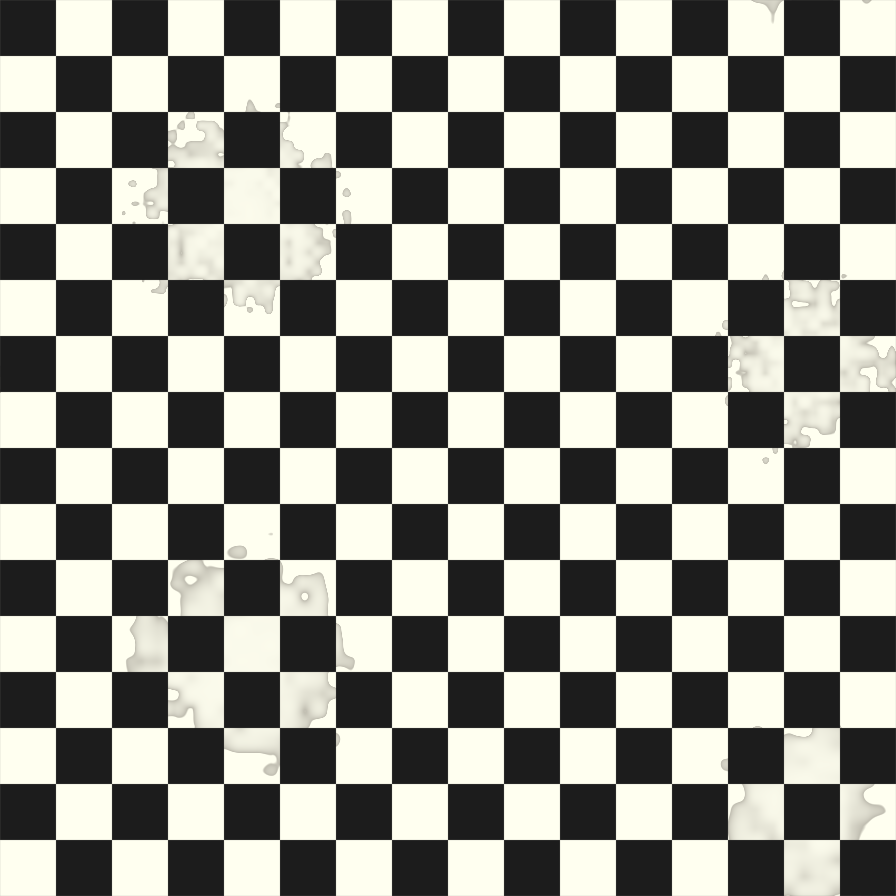
Give the GLSL for this pattern, as a Shadertoy shader.

```glsl
// Ivory and charcoal checkerboard, sixteen squares each way, worn by four dried
// stains. The squares multiply two smoothed stripe waves; each stain is a disc
// whose outline is broken up by noise, darkest at the rim and fading inward.

const float SQUARES = 16.0;
const vec3 IVORY = vec3(1.0, 1.0, 0.94);
const vec3 CHARCOAL = vec3(0.11);
const vec3 STAIN_ABSORB = vec3(0.96, 1.0, 1.02);

float hash(vec2 p) {
    return fract(sin(dot(p, vec2(127.1, 311.7))) * 43758.5453);
}

float valueNoise(vec2 p) {
    vec2 cell = floor(p);
    vec2 f = fract(p);
    f = f * f * (3.0 - 2.0 * f);
    float low = mix(hash(cell), hash(cell + vec2(1.0, 0.0)), f.x);
    float high = mix(hash(cell + vec2(0.0, 1.0)), hash(cell + 1.0), f.x);
    return mix(low, high, f.y);
}

// Stripes alternating between +1 and -1 along both axes
vec2 stripes(vec2 p, float count, float blur) {
    vec2 wave = abs(fract(0.5 * p * count - 0.25) - 0.5) - 0.25;
    return 2.0 * smoothstep(-blur, blur, wave * 2.0 / count) - 1.0;
}

float checker(vec2 p, float count, float blur) {
    vec2 s = stripes(p, count, blur);
    return 0.5 + 0.5 * s.x * s.y;
}

// Darkness of one stain; offset is measured from its centre
float stain(vec2 offset, float radius, float grain, float seed, float blur) {
    vec2 q = offset * grain + seed;
    float rough = 0.78 * valueNoise(q) + 0.22 * valueNoise(q * 0.45 + 19.0);
    float depth = radius - length(offset) - 0.085 * (rough - 0.5);
    float inside = smoothstep(-blur, blur, depth);
    float rim = 0.20 * exp(-max(depth, 0.0) / 0.024);
    float line = 0.07 * exp(-max(depth, 0.0) / 0.004);
    return inside * (rim + line + 0.015);
}

// Two by two stains, the right column smaller and lower, the top row finer
float stains(vec2 p, float blur) {
    float dark = 0.0;
    for (int i = 0; i < 4; i++) {
        float column = float(i % 2);
        float row = float(i / 2);
        vec2 centre = vec2(mix(0.268, 0.898, column),
                           0.5 * row + mix(0.262, 0.095, column));
        vec2 offset = fract(p - centre + 0.5) - 0.5;   // nearest wrapped copy
        float radius = mix(0.112, 0.094, column) - 0.008 * row;
        float grain = mix(56.0, 92.0, row);
        float seed = 40.0 + 17.0 * float(i);
        dark = max(dark, stain(offset, radius, grain, seed, blur));
    }
    return dark;
}

void mainImage(out vec4 fragColor, in vec2 fragCoord) {
    vec2 uv = fragCoord / iResolution.xy;
    float pixel = 1.0 / iResolution.y;

    // Only the pale squares show the stains
    vec3 pale = IVORY * (1.0 - STAIN_ABSORB * stains(uv, 1.5 * pixel));
    float paleMask = checker(uv, SQUARES, 0.7 * pixel);
    fragColor = vec4(mix(CHARCOAL, pale, paleMask), 1.0);
}
```
